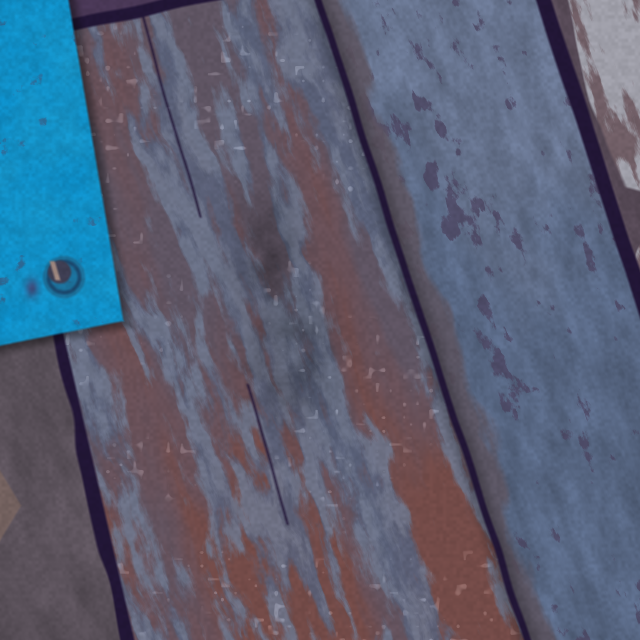
A Shadertoy shader for this texture:

```glsl
// Weathered wooden planks with worn blue-grey paint, dark gaps and a bright blue board.

float hash(vec2 p) {
    return fract(sin(dot(p, vec2(127.1, 311.7))) * 43758.5453);
}

float noise(vec2 p) {
    vec2 i = floor(p), f = fract(p);
    f = f * f * (3.0 - 2.0 * f);
    return mix(mix(hash(i), hash(i + vec2(1, 0)), f.x),
               mix(hash(i + vec2(0, 1)), hash(i + vec2(1, 1)), f.x), f.y);
}

float fbm(vec2 p) {
    float sum = 0.0, amp = 0.5;
    for (int i = 0; i < 5; i++) {
        sum += amp * noise(p);
        p = p * 2.03 + 17.3;
        amp *= 0.5;
    }
    return sum;
}

// Soft step: 1 where d is negative
float inside(float d) { return smoothstep(0.003, -0.003, d); }

// Soft band of half width w around d = 0
float band(float d, float w) { return smoothstep(w + 0.003, w - 0.003, abs(d)); }

// Soft elliptical blob
float blob(vec2 d, vec2 r) { d /= r; return exp(-dot(d, d)); }

// Middle planks: rust and bare wood under streaks of paint
vec3 wornPlank(vec2 p, float s) {
    float warp = 0.03 * (fbm(p * 9.0) - 0.48);
    vec2 grain = vec2(s + warp, p.y);
    float streak = fbm(grain * vec2(22.0, 3.5) + 4.0);
    float chips = fbm(grain * vec2(60.0, 20.0));
    float rust = fbm(grain * vec2(13.0, 2.2) + 31.0) + 0.34 * p.y - 0.17;
    vec3 wood = mix(vec3(0.37, 0.33, 0.385), vec3(0.41, 0.315, 0.345), smoothstep(0.3, 0.55, rust));
    wood = mix(wood, vec3(0.46, 0.29, 0.27), 0.85 * smoothstep(0.53, 0.74, rust));

    float paint = streak + 0.45 * (chips - 0.48) - 0.04;
    paint += 0.16 * smoothstep(0.4, 0.0, p.y);
    paint += 0.24 * smoothstep(0.445, 0.48, s);
    paint += 0.2 * smoothstep(0.06, -0.06, s);
    paint += 0.24 * blob(vec2(grain.x - 0.39 + 0.11 * p.y, p.y - 0.38), vec2(0.022, 0.26));
    paint += 0.14 * blob(vec2(grain.x - 0.2, p.y - 0.85), vec2(0.016, 0.3));
    vec3 coat = mix(vec3(0.34, 0.38, 0.48), vec3(0.43, 0.47, 0.56), smoothstep(0.35, 0.65, chips));
    vec3 col = mix(wood, coat, 0.85 * smoothstep(0.46, 0.63, paint));

    // Dirt stains and pale specks
    float stain = blob(p - vec2(0.415, 0.39), vec2(0.05, 0.08)) + blob(p - vec2(0.455, 0.56), vec2(0.07, 0.09));
    col *= 1.0 - 0.42 * stain * fbm(p * 35.0);
    col += 0.12 * smoothstep(0.8, 0.95, noise(p * 95.0)) * smoothstep(0.45, 0.6, noise(p * 11.0));
    return col;
}

// Right plank: mostly painted, flaking along the grain
vec3 paintedPlank(vec2 p, float s, float fromGap) {
    float cloud = fbm(vec2(s * 9.0, p.y * 5.0) + 8.0);
    vec3 col = mix(vec3(0.40, 0.45, 0.555), vec3(0.34, 0.40, 0.51), smoothstep(0.2, 0.55, p.y + 0.5 * (cloud - 0.48)));
    col *= 0.82 + 0.36 * fbm(vec2(s * 45.0, p.y * 17.0));
    float zone = blob(vec2(s - 0.63 + 0.08 * p.y, p.y - 0.27), vec2(0.08, 0.23));
    float flakes = fbm(vec2(s * 48.0, p.y * 25.0) + 50.0) + 0.16 * zone;
    col = mix(col, vec3(0.29, 0.26, 0.37), 0.75 * smoothstep(0.66, 0.75, flakes));
    float bare = fromGap + 0.06 * (fbm(vec2(s * 30.0, p.y * 12.0)) - 0.48);
    return mix(col, vec3(0.36, 0.325, 0.37), 0.85 * smoothstep(0.052, 0.03, bare));
}

void mainImage(out vec4 fragColor, in vec2 fragCoord) {
    vec2 p = fragCoord / iResolution.xy;
    p.y = 1.0 - p.y;
    float s = p.x - 0.32 * p.y;
    float wobble = 0.008 * (noise(p * 14.0) - 0.5);
    vec3 gapColor = vec3(0.13, 0.085, 0.21);

    // Signed distances across the three gaps
    float midGap = p.x - 0.497 - 0.326 * p.y + 0.5 * wobble;
    float rightGap = p.x - 0.85 - 0.325 * p.y + 0.5 * wobble;
    float leftGap = p.x + 0.031 - 0.232 * p.y + wobble;

    vec3 col = mix(paintedPlank(p, s, midGap), wornPlank(p, s), inside(midGap));
    col *= 1.0 - 0.25 * smoothstep(0.03, 0.0, abs(midGap));
    col = mix(col, gapColor, band(midGap, 0.0055));

    // Hairline crack, broken in the middle
    float crackSpan = inside(abs(p.y - 0.18) - 0.16) + inside(abs(p.y - 0.71) - 0.11);
    col = mix(col, gapColor, 0.8 * crackSpan * band(p.x - 0.215 - 0.287 * p.y + 0.5 * wobble, 0.002));

    // Far right: brown edge with chipped white paint
    vec3 edge = vec3(0.34, 0.29, 0.34) * (0.8 + 0.4 * fbm(vec2(s * 40.0, p.y * 9.0)));
    float chipped = fbm(vec2(s * 45.0, p.y * 14.0));
    float white = inside(0.885 + 0.29 * p.y - p.x + 3.0 * wobble) * inside(p.y - 0.29 - 0.3 * (p.x - 0.96) + wobble);
    white = max(white, inside(length((p - vec2(1.02, 0.42)) / vec2(0.6, 1.0)) - 0.05));
    vec3 whitePaint = mix(vec3(0.62, 0.62, 0.66), vec3(0.44, 0.37, 0.40), smoothstep(0.48, 0.63, chipped));
    col = mix(col, mix(edge, whitePaint, white), inside(-rightGap));
    col = mix(col, gapColor, band(rightGap, 0.012));

    // Lower left: bare brown plank with a tan scrap
    vec3 bare = vec3(0.35, 0.315, 0.35) * (0.82 + 0.36 * fbm(vec2(s * 30.0, p.y * 14.0)));
    bare = mix(bare, vec3(0.45, 0.38, 0.37), inside(abs(p.x) + 0.6 * abs(p.y - 0.79) - 0.033));
    col = mix(col, bare, inside(leftGap));
    col = mix(col, gapColor, band(leftGap, 0.009 + wobble));

    // Top left: end of another plank behind a dark gap
    float endGap = p.y - 0.05 + 0.22 * (p.x - 0.107) + wobble;
    col = mix(col, mix(gapColor, vec3(0.29, 0.22, 0.34), inside(endGap + 0.02)), inside(endGap));

    // Bright blue board with its shadow, scuffs and screw
    float board = max(p.x - 0.107 - 0.171 * p.y, p.y - 0.54 + 0.2 * p.x);
    col *= 1.0 - 0.4 * smoothstep(0.022, 0.0, board);
    vec3 blue = mix(vec3(0.04, 0.54, 0.77), vec3(0.10, 0.58, 0.77), fbm(p * 18.0));
    blue *= 0.92 + 0.16 * fbm(p * 75.0);
    blue = mix(blue, vec3(0.22, 0.36, 0.52), 0.7 * smoothstep(0.69, 0.78, fbm(p * 32.0 + 9.0)));
    vec2 screw = p - vec2(0.1, 0.433);
    blue = mix(blue, vec3(0.12, 0.40, 0.55), 0.75 * inside(length(screw) - 0.033));
    blue = mix(blue, vec3(0.10, 0.22, 0.36), 0.7 * band(length(screw) - 0.024, 0.003));
    blue = mix(blue, vec3(0.24, 0.24, 0.32), inside(length(screw + vec2(0.007, 0.008)) - 0.018));
    blue = mix(blue, vec3(0.62, 0.53, 0.50), band(screw.x + 0.011 - 0.3 * screw.y, 0.004) * band(screw.y + 0.01, 0.015));
    blue = mix(blue, vec3(0.27, 0.24, 0.42), 0.8 * blob(p - vec2(0.05, 0.45), vec2(0.01, 0.014)));
    col = mix(col, blue, inside(board));

    // Fine surface grain
    col *= 0.95 + 0.1 * noise(p * 190.0);
    fragColor = vec4(col, 1.0);
}
```
